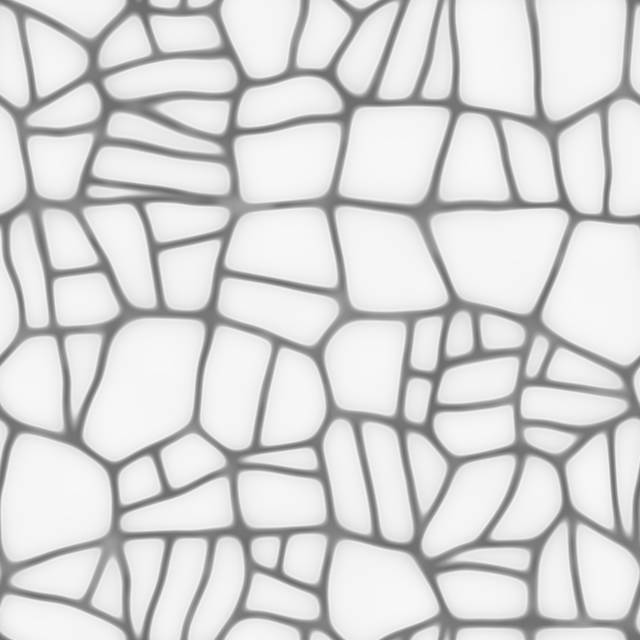
Give the GLSL for this texture map, as a three.js fragment shader.

```glsl
varying vec2 vUv;

const float GRID = 6.0;
const float CORNER = 0.0062;
const float DOME = 0.012;

float hash(vec2 p, float seed) {
  return fract(sin(dot(p, vec2(127.1, 311.7)) + seed * 74.7) * 43758.5453);
}

vec2 wrapCell(vec2 cell, float period) {
  return floor(mod(cell + 0.5, period));
}

// Value noise that repeats after a whole number of cells
float tileNoise(vec2 uv, float period, float seed) {
  vec2 p = uv * period;
  vec2 i = floor(p);
  vec2 f = p - i;
  f = f * f * f * (f * (f * 6.0 - 15.0) + 10.0);
  float a = hash(wrapCell(i, period), seed);
  float b = hash(wrapCell(i + vec2(1.0, 0.0), period), seed);
  float c = hash(wrapCell(i + vec2(0.0, 1.0), period), seed);
  float d = hash(wrapCell(i + vec2(1.0, 1.0), period), seed);
  return mix(mix(a, b, f.x), mix(c, d, f.x), f.y);
}

// Block centre in xy, size weight in z
vec3 blockSite(vec2 cell) {
  vec2 id = wrapCell(cell, GRID);
  vec2 jitter = vec2(hash(id, 1.0), hash(id, 2.0)) - 0.5;
  return vec3(cell + 0.5 + 0.62 * jitter, 0.2 * hash(id, 3.0));
}

float power(vec2 p, vec3 site) {
  vec2 q = p - site.xy;
  return dot(q, q) - site.z;
}

// Soft minimum terms: tight for the outline, wide for the dome
vec2 edgeTerms(float dist) {
  return exp(-dist / (GRID * vec2(CORNER, DOME)));
}

// Cuts that divide a block into slabs and small end stones
vec2 cutTerms(vec2 q, vec2 id) {
  float turn = 0.65 * (hash(id, 4.0) - 0.5);
  turn += hash(id, 5.0) < 0.62 ? 1.5708 : 0.0;
  vec2 axis = vec2(cos(turn), sin(turn));
  float across = dot(q, axis);
  float along = dot(q, vec2(-axis.y, axis.x));
  float kind = hash(id, 6.0);
  float shift = 0.2 * (hash(id, 7.0) - 0.5);
  if (kind < 0.27) return vec2(0.0);
  float spread = kind < 0.74 ? 0.0 : 0.19;
  float lastCut = shift + spread;
  vec2 terms = edgeTerms(abs(across - lastCut));
  if (spread > 0.0) terms += edgeTerms(abs(across - shift + spread));
  if (hash(id, 8.0) < 0.35 && across > lastCut) {
    terms += edgeTerms(abs(along - 0.4 * (hash(id, 9.0) - 0.5)));
  }
  return terms;
}

// Distance to the joints: x rounds corners, y is the softer dome
vec2 stoneDistance(vec2 uv) {
  vec2 p = uv * GRID;
  vec2 base = floor(p);
  vec2 own = base;
  float best = 100.0;
  for (int y = -2; y <= 2; y++) {
    for (int x = -2; x <= 2; x++) {
      vec2 cell = base + vec2(float(x), float(y));
      float value = power(p, blockSite(cell));
      if (value < best) {
        best = value;
        own = cell;
      }
    }
  }
  vec3 site = blockSite(own);
  vec2 terms = cutTerms(p - site.xy, wrapCell(own, GRID));
  for (int y = -2; y <= 2; y++) {
    for (int x = -2; x <= 2; x++) {
      if (x == 0 && y == 0) continue;
      vec3 other = blockSite(own + vec2(float(x), float(y)));
      float gap = power(p, other) - best;
      terms += edgeTerms(0.5 * gap / length(other.xy - site.xy));
    }
  }
  return max(-vec2(CORNER, DOME) * log(terms), 0.0);
}

void main() {
  // Bend the joints gently
  vec2 bend = vec2(tileNoise(vUv, 8.0, 11.0), tileNoise(vUv, 8.0, 12.0)) - 0.5;
  vec2 ripple = vec2(tileNoise(vUv, 19.0, 13.0), tileNoise(vUv, 19.0, 14.0)) - 0.5;
  vec2 dist = stoneDistance(vUv + 0.028 * bend + 0.004 * ripple);

  // Dark mottled joints
  float mottle = tileNoise(vUv, 34.0, 15.0) * tileNoise(vUv, 13.0, 16.0);
  float joint = mix(0.43 + 0.22 * mottle, 0.68, smoothstep(0.0, 0.0075, dist.x));

  // Pale rounded faces with a thin light rim
  float face = mix(0.81, 0.965, 1.0 - exp(-dist.y / 0.0085));
  face += 0.012 * (tileNoise(vUv, 16.0, 17.0) - 0.5);
  float rim = (dist.x - 0.0085) / 0.0016;
  face += 0.035 * exp(-rim * rim);

  float shade = mix(joint, face, smoothstep(0.0042, 0.0082, dist.x));
  gl_FragColor = vec4(vec3(shade), 1.0);
}
```
